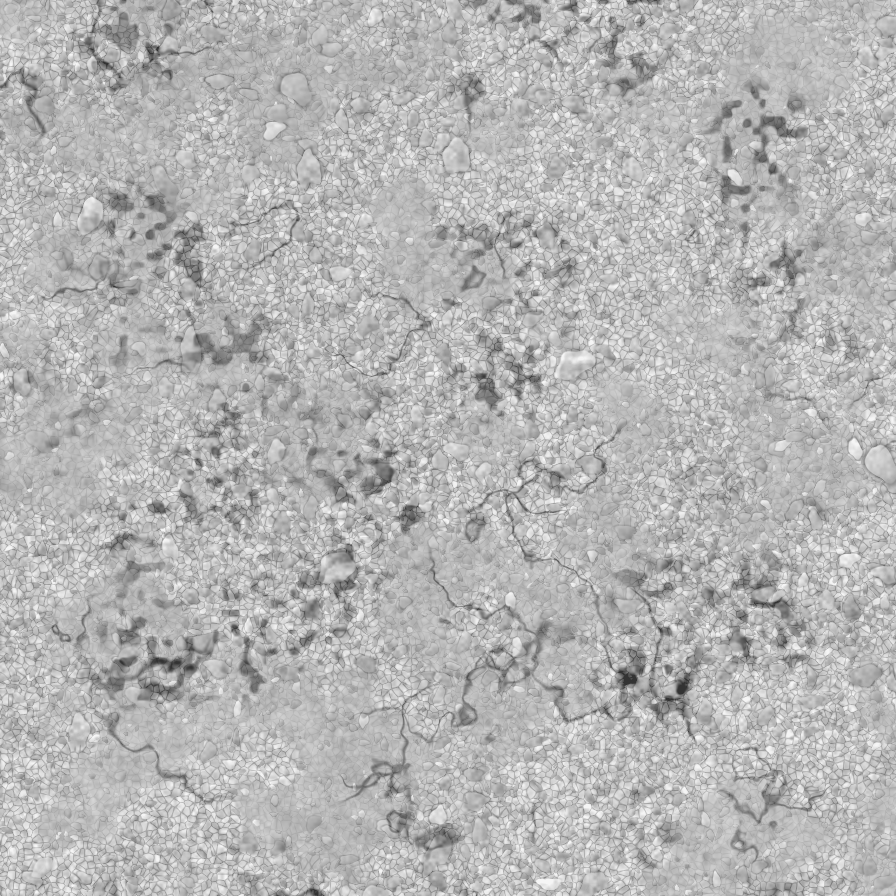
Give the GLSL for this texture map, as a Shadertoy shader.

```glsl
// Rough grey concrete: a bed of fine crushed grains with patches of smooth
// paste, layers of scattered angular stones from small to large, dark pits
// and thin broken cracks. Everything is built from value noise and cells.

#define MEAN_TONE 0.742
#define CONTRAST 1.0
#define GRAIN_SCALE 135.0
#define GRIT_SCALE 250.0
#define GRIT_DEPTH 0.17
#define SEAM_DEPTH 0.17
#define STONE_SHADOW 0.19
#define CRACK_DEPTH 0.26
#define PIT_DEPTH 0.30

float hash(vec2 p) {
    return fract(sin(dot(p, vec2(127.1, 311.7))) * 43758.545);
}

vec2 hash2(vec2 p) {
    return vec2(hash(p), hash(p + vec2(37.3, 11.9)));
}

float noise(vec2 p) {
    vec2 i = floor(p), f = fract(p);
    f = f * f * (3.0 - 2.0 * f);
    return mix(mix(hash(i), hash(i + vec2(1, 0)), f.x),
               mix(hash(i + vec2(0, 1)), hash(i + vec2(1, 1)), f.x), f.y);
}

float fbm(vec2 p) {
    float sum = 0.0, amp = 0.5;
    for (int i = 0; i < 5; i++) {
        sum += amp * noise(p);
        p = mat2(1.6, 1.2, -1.2, 1.6) * p + 7.3;
        amp *= 0.5;
    }
    return sum / 0.97;
}

// Cellular grains: x = distance to the seam, y = random tone of the grain
vec2 grains(vec2 p) {
    vec2 cell = floor(p);
    float near = 9.0, next = 9.0, tone = 0.0;
    for (int y = -1; y <= 1; y++)
    for (int x = -1; x <= 1; x++) {
        vec2 id = cell + vec2(x, y);
        float d = length(id + hash2(id) - p);
        if (d < near) { next = near; near = d; tone = hash(id + 5.7); }
        else next = min(next, d);
    }
    return vec2(next - near, tone);
}

// Lays one layer of angular stones with contact shadows over the tone
float stones(float tone, vec2 p, float scale, float share, float seed, float pixel) {
    vec2 g = p * scale, cell = floor(g);
    for (int y = -1; y <= 1; y++)
    for (int x = -1; x <= 1; x++) {
        vec2 id = cell + vec2(x, y), key = id + seed;
        float gravel = smoothstep(0.25, 0.7, noise(id / scale * 8.0 + 3.1));
        if (hash(key + 2.3) > share * mix(0.35, 1.0, gravel)) continue;

        // Random place, direction, size and chipped outline
        vec2 d = g - id - hash2(key);
        float turn = 6.2832 * hash(key + 8.1);
        float radius = mix(0.2, 0.48, hash(key + 4.9));
        vec2 q = mat2(cos(turn), -sin(turn), sin(turn), cos(turn)) * d;
        q /= radius * vec2(1.2, mix(0.55, 0.95, hash(key + 6.4)));
        float angle = atan(q.y, q.x);
        float rim = 1.0 + 0.10 * sin(3.0 * angle + turn * 5.0)
                        + 0.06 * sin(5.0 * angle + turn * 9.0);
        float dist = length(q) / rim;
        float soft = pixel * scale / radius;

        // Shadow, then a face lit from the upper left with a few bright stones
        float shadow = 1.0 - smoothstep(0.95, 1.32, dist);
        tone -= STONE_SHADOW * shadow * mix(0.4, 1.0, hash(key + 1.2));
        float pick = hash(key + 9.6);
        float face = mix(0.68, 0.81, pick) + 0.09 * smoothstep(0.86, 0.96, pick);
        face += 0.07 * dot(d / radius, vec2(-0.6, 0.8));
        face += 0.08 * (noise(g * 3.0 + seed) - 0.5);
        tone = mix(tone, face, 0.92 * (1.0 - smoothstep(1.0 - soft, 1.0 + soft, dist)));
    }
    return tone;
}

// Thin wandering line, kept only where a coarse mask allows it
float crack(vec2 p, float scale, float width) {
    float line = abs(fbm(p * scale) - 0.5);
    float mask = smoothstep(0.58, 0.74, noise(p * 9.0 + scale));
    return mask * (1.0 - smoothstep(0.0, width, line));
}

void mainImage(out vec4 fragColor, in vec2 fragCoord) {
    float pixel = 1.0 / iResolution.y;
    vec2 uv = fragCoord * pixel;
    vec2 warp = vec2(noise(uv * 70.0), noise(uv * 70.0 + 19.0)) - 0.5;
    vec2 p = uv + 0.006 * warp;

    // Crushed bed, calmer and greyer where smooth paste covers it
    vec2 grain = grains(p * GRAIN_SCALE);
    float paste = smoothstep(0.48, 0.66, fbm(uv * 13.0 + 4.0));
    float seam = 1.0 - smoothstep(0.0, 0.3, grain.x);
    float bed = 0.82 + 0.13 * (grain.y - 0.5) - SEAM_DEPTH * seam;
    float tone = mix(bed, 0.72 + 0.10 * (noise(p * 60.0) - 0.5), 0.75 * paste);

    // Stones from fine to coarse
    tone = stones(tone, p, 105.0, 0.60, 11.0, pixel);
    tone = stones(tone, p, 68.0, 0.42, 47.0, pixel);
    tone = stones(tone, p, 42.0, 0.20, 83.0, pixel);
    tone = stones(tone, p, 24.0, 0.06, 29.0, pixel);

    // Clustered pits and cracks
    float hollow = smoothstep(0.52, 0.76, fbm(uv * 7.0 + 31.0));
    tone -= PIT_DEPTH * hollow * smoothstep(0.5, 0.8, noise(p * 95.0));
    tone -= CRACK_DEPTH * max(crack(p, 5.0, 0.013), crack(p + 3.7, 9.0, 0.018));

    // Fine grit and slow drift of brightness
    float grit = noise(uv * GRIT_SCALE) + 0.5 * noise(uv * GRIT_SCALE * 0.6) - 0.75;
    tone += GRIT_DEPTH * grit * mix(1.0, 0.5, paste);
    tone += 0.07 * (fbm(uv * 5.0 + 57.0) - 0.5);

    tone = MEAN_TONE + CONTRAST * (tone - MEAN_TONE);
    fragColor = vec4(vec3(clamp(tone, 0.2, 0.96)), 1.0);
}
```
